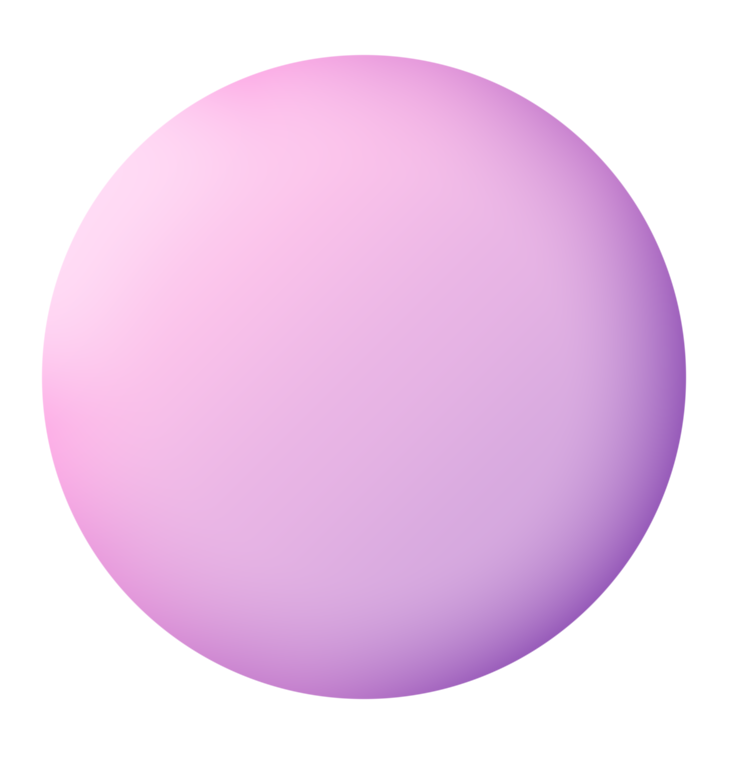
This background is drawn by a Shadertoy shader. Its source:

```glsl
// Body colour along the diagonal from upper left (-1) to lower right (1)
vec3 bodyColor(float d) {
    vec3 c = mix(vec3(1.0, 0.85, 0.955), vec3(0.985, 0.765, 0.92), smoothstep(-1.05, -0.4, d));
    c = mix(c, vec3(0.92, 0.715, 0.90), smoothstep(-0.6, 0.05, d));
    return mix(c, vec3(0.83, 0.655, 0.87), smoothstep(-0.15, 0.8, d));
}

// Rim colour from the lit side (-1) to the shaded side (1)
vec3 rimColor(float a) {
    vec3 c = mix(vec3(1.0, 0.86, 0.96), vec3(0.99, 0.69, 0.905), smoothstep(-1.0, -0.76, a));
    c = mix(c, vec3(0.92, 0.62, 0.87), smoothstep(-0.8, -0.4, a));
    c = mix(c, vec3(0.78, 0.51, 0.81), smoothstep(-0.55, 0.3, a));
    return mix(c, vec3(0.59, 0.355, 0.725), smoothstep(0.2, 0.95, a));
}

void mainImage(out vec4 fragColor, in vec2 fragCoord) {
    // Position in units of the sphere radius
    vec2 p = (fragCoord - 0.5 * iResolution.xy) / iResolution.y;
    vec2 q = (p - vec2(-0.0143, 0.0091)) / 0.4193;
    float r = length(q);

    // Diagonal gradient, tinted towards the rim
    vec3 sphere = bodyColor(dot(q, vec2(0.7071, -0.7071)));
    float angle = dot(q / max(r, 0.001), vec2(0.866, -0.5));
    float rim = clamp((r - 0.6) / 0.4, 0.0, 1.0);
    sphere = mix(sphere, rimColor(angle), rim * rim);

    // Smooth outline on white
    float pixel = 1.0 / (0.4193 * iResolution.y);
    float mask = 1.0 - smoothstep(-pixel, pixel, r - 1.0);
    fragColor = vec4(mix(vec3(1.0), sphere, mask), 1.0);
}
```
